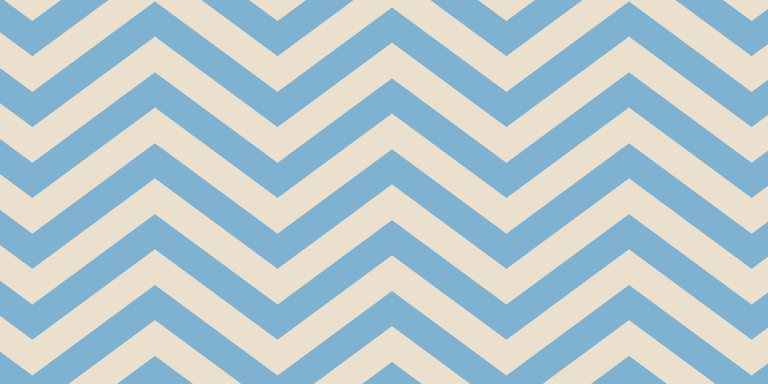
A Shadertoy shader for this pattern:

```glsl
// Layout, in units of canvas height
#define ROW_PITCH 0.1846
#define BAND_HEIGHT 0.0915
#define VALLEY_PITCH 0.6385
#define FIRST_VALLEY 0.298
#define MIRROR_X 1.0208
#define VALLEY_Y 0.576
#define SLOPE 0.738
#define CREAM vec3(0.920, 0.875, 0.806)
#define BLUE vec3(0.498, 0.694, 0.820)

// Signed distance from x to the nearest multiple of pitch
float nearest(float x, float pitch) {
    return mod(x + 0.5 * pitch, pitch) - 0.5 * pitch;
}

// Upper edge of a band: a zigzag mirrored about a slightly shorter centre peak
float zigzag(float x) {
    float fromMirror = abs(x - MIRROR_X);
    float fromValley = abs(nearest(fromMirror - FIRST_VALLEY, VALLEY_PITCH));
    return VALLEY_Y + SLOPE * fromValley;
}

// Perpendicular distance to the stacked bands, negative inside
float bandDistance(vec2 p) {
    float depth = zigzag(p.x) - p.y;
    float fromCentre = abs(nearest(depth - 0.5 * BAND_HEIGHT, ROW_PITCH));
    return (fromCentre - 0.5 * BAND_HEIGHT) * inversesqrt(1.0 + SLOPE * SLOPE);
}

void mainImage(out vec4 fragColor, in vec2 fragCoord) {
    vec2 p = fragCoord / iResolution.y;

    // One-pixel edge coverage
    float coverage = clamp(0.5 - bandDistance(p) * iResolution.y, 0.0, 1.0);
    fragColor = vec4(mix(CREAM, BLUE, coverage), 1.0);
}
```
